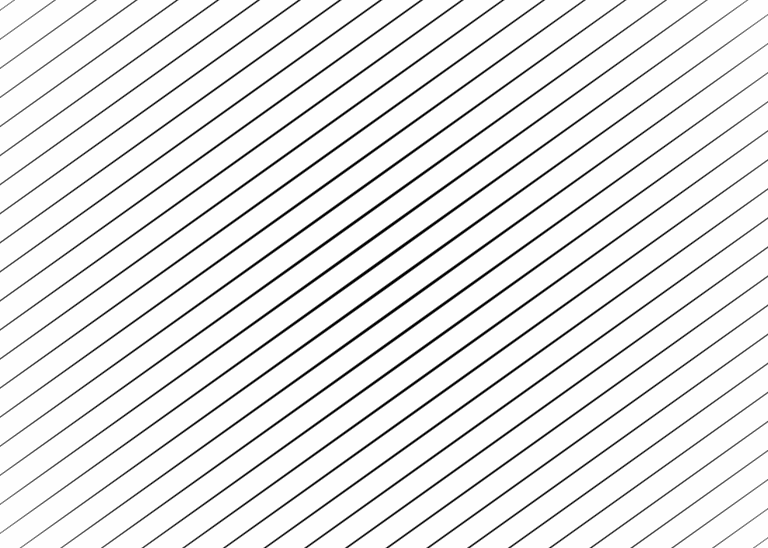
Write a Shadertoy shader that draws this pattern.

```glsl
#define SPACING 0.05304      // gap between lines, as a share of the diagonal sweep
#define CENTER_WIDTH 0.0056  // line width at the middle, in canvas heights
#define CORNER_WIDTH 0.0010  // line width at the corners
#define SOFTNESS 1.4         // edge filter size, in pixels
#define PAPER vec3(0.995)
#define INK vec3(0.01)

// Share of a filter footprint covered by a line of the given width
float lineCoverage(float dist, float width, float footprint) {
    vec2 edges = (dist + vec2(0.5, -0.5) * width) / footprint + 0.5;
    edges = clamp(edges, 0.0, 1.0);
    return edges.x - edges.y;
}

void mainImage(out vec4 fragColor, in vec2 fragCoord) {
    float aspect = iResolution.x / iResolution.y;
    vec2 p = (fragCoord - 0.5 * iResolution.xy) / iResolution.y;

    // Lines run parallel to the rising diagonal, which falls midway between two
    vec2 sweep = vec2(1.0 / aspect, -1.0);
    float phase = fract(dot(p, sweep) / SPACING) - 0.5;
    float dist = phase * SPACING / length(sweep);

    // Lines thin out from the middle toward the corners
    float cornerRadius = 0.5 * length(vec2(aspect, 1.0));
    float width = mix(CENTER_WIDTH, CORNER_WIDTH, length(p) / cornerRadius);

    float ink = lineCoverage(dist, width, SOFTNESS / iResolution.y);
    fragColor = vec4(mix(PAPER, INK, ink), 1.0);
}
```
